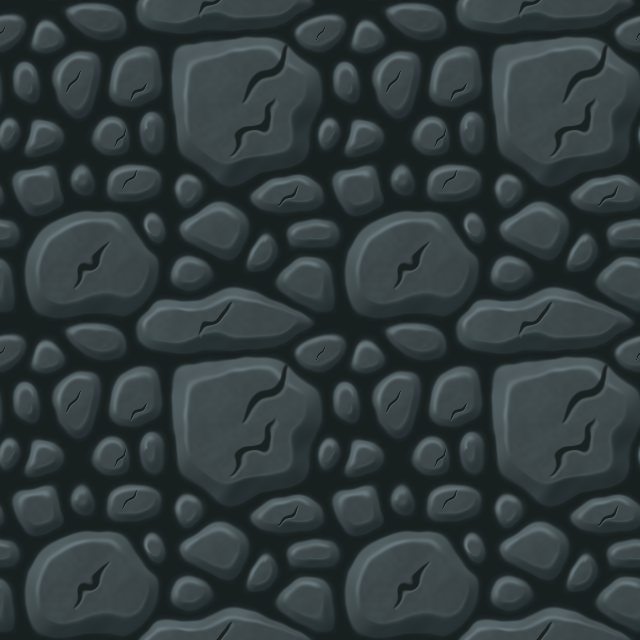
Write a Shadertoy shader that draws this texture.

```glsl
// Painted cobblestone wall: bevelled, cracked slate stones in dark mortar, tiling 2 by 2.

const float REPEATS = 2.0;           // tiles across and down
const int GRID = 6;                  // scattered stones per tile side
const float JITTER = 0.62;           // scatter, in grid cells
const vec2 SIZE_RANGE = vec2(0.035, 0.085);
const float GAP = 0.012;             // half width of the mortar joint
const float ROUNDING = 50.0;         // lower is rounder corners
const float SEED = 17.0;
const vec2 LIGHT = vec2(-0.5, 0.866);

const vec3 MORTAR = vec3(0.09, 0.12, 0.12);
const vec3 SHADOW = vec3(0.15, 0.19, 0.20);
const vec3 BODY = vec3(0.24, 0.28, 0.29);
const vec3 RIM = vec3(0.32, 0.37, 0.38);
const vec3 GLINT = vec3(0.40, 0.46, 0.48);

// Large stones: centre and radii of the boulder, the slab and the dome
const int LARGE = 3;
const vec4 LARGE_STONES[LARGE] = vec4[LARGE](
    vec4(0.755, 0.66, 0.235, 0.215),
    vec4(0.68, 0.0, 0.235, 0.09),
    vec4(0.286, 0.167, 0.195, 0.165));
const int COUNT = LARGE + GRID * GRID;

vec2 hash2(vec2 p) {
    vec3 q = fract(p.xyx * vec3(0.1031, 0.1030, 0.0973));
    q += dot(q, q.yzx + 33.33);
    return fract((q.xx + q.yz) * q.zy);
}

// Value noise that wraps after one tile
float noise(vec2 p, vec2 period) {
    p *= period;
    vec2 i = floor(p), f = fract(p);
    f = f * f * (3.0 - 2.0 * f);
    float a = hash2(mod(i, period)).x;
    float b = hash2(mod(i + vec2(1, 0), period)).x;
    float c = hash2(mod(i + vec2(0, 1), period)).x;
    float d = hash2(mod(i + 1.0, period)).x;
    return mix(mix(a, b, f.x), mix(c, d, f.x), f.y);
}

// Shortest offset on the repeating tile
vec2 wrap(vec2 d) { return d - floor(d + 0.5); }

// Signed elliptical field and its gradient
float field(vec2 d, vec2 r, out vec2 grad) {
    float s = sqrt(r.x * r.y), k = max(length(d / r), 1e-4);
    grad = s * d / (r * r * k);
    return s * (k - 1.0);
}

// Centre and radii of stone i; zero radii if a large stone covers it
vec4 stone(int i) {
    if (i < LARGE) return LARGE_STONES[i];
    int n = i - LARGE;
    vec2 cell = vec2(n % GRID, n / GRID), grad;
    vec2 shift = hash2(cell + SEED), shape = hash2(cell + SEED + 50.0);
    vec2 c = (cell + 0.5 + vec2(0.5 * mod(cell.y, 2.0), 0.0) + JITTER * (shift - 0.5)) / float(GRID);
    float size = mix(SIZE_RANGE.x, SIZE_RANGE.y, shape.x);
    for (int k = 0; k < LARGE; k++)
        size = min(size, field(wrap(c - LARGE_STONES[k].xy), LARGE_STONES[k].zw, grad) + 0.01);
    float aspect = mix(0.85, 1.25, shape.y);
    return vec4(c, step(0.03, size) * size * vec2(aspect, 1.0 / aspect));
}

// Tapered diagonal crack: x is the dark cleft, y its lit lip
vec2 crack(vec2 q, float wobble) {
    vec2 t = vec2(q.x + q.y, q.y - q.x) * 0.707;
    t.y += 0.22 * (wobble - 0.5) + 0.05 * sin(t.x * 9.0);
    float w = 0.055 * (1.0 - t.x * t.x / 0.3);
    float cleft = smoothstep(0.02, -0.02, abs(t.y) - w);
    float lip = smoothstep(0.03, -0.01, abs(t.y + w + 0.03) - 0.015);
    return vec2(cleft, lip * (1.0 - cleft)) * smoothstep(0.0, 0.012, w);
}

void mainImage(out vec4 fragColor, in vec2 fragCoord) {
    vec2 uv = fragCoord / iResolution.xy * REPEATS;
    float soft = max(0.004, REPEATS / iResolution.y);

    // Hand-drawn wobble of all outlines
    float n9 = noise(uv, vec2(9)), n24 = noise(uv, vec2(24));
    vec2 p = uv + 0.022 * (vec2(n9, noise(uv + 0.37, vec2(9))) - 0.5)
                + 0.007 * (vec2(n24, noise(uv + 0.61, vec2(24))) - 0.5);

    // Owning stone
    vec4 stones[COUNT];
    int owner = 0;
    float nearest = 9.0;
    vec2 g, ownGrad;
    for (int i = 0; i < COUNT; i++) {
        stones[i] = stone(i);
        if (stones[i].z <= 0.0) continue;
        float f = field(wrap(p - stones[i].xy), stones[i].zw, g);
        if (f < nearest) { nearest = f; owner = i; ownGrad = g; }
    }

    // Rounded distance to the joint, and the outward normal
    float sum = 1e-9;
    vec2 normal = vec2(0);
    for (int i = 0; i < COUNT; i++) {
        if (i == owner || stones[i].z <= 0.0) continue;
        float f = field(wrap(p - stones[i].xy), stones[i].zw, g);
        float slope = max(length(ownGrad - g), 0.3);
        float w = exp(-ROUNDING * (f - nearest) / slope);
        sum += w;
        normal += w * (ownGrad - g) / slope;
    }
    float h = -log(sum) / ROUNDING - GAP * (0.75 + 0.5 * n9);
    float lit = dot(normal / sum, LIGHT);

    // Brushed stone face
    vec4 own = stones[owner];
    float size = sqrt(own.z * own.w);
    vec2 q = wrap(p - own.xy) / size, id = hash2(vec2(owner, SEED));
    float brush = noise(vec2(uv.x + uv.y, uv.y - uv.x), vec2(7, 22));
    float grain = 0.6 * brush + 0.4 * noise(uv, vec2(64));
    vec3 face = BODY * (0.93 + 0.14 * grain + 0.06 * (id.x - 0.5) + 0.06 * dot(q, LIGHT));

    // Bevel, with a bright stroke along its inner edge
    float width = (0.01 + 0.14 * size) * (0.75 + 0.5 * n9) * (1.0 + 0.5 * max(-lit, 0.0));
    vec3 side = mix(BODY, lit > 0.0 ? RIM : SHADOW, min(abs(lit) * 1.2, 1.0));
    side *= 0.92 + 0.16 * brush;
    vec3 col = mix(side, face, smoothstep(-soft, soft, h - width));
    float stroke = exp(-pow((h - width) / 0.0065, 2.0));
    float glint = smoothstep(0.05, 0.7, lit) * (0.55 + 0.6 * n24) + 0.2 * smoothstep(0.3, 0.9, -lit);
    col = mix(col, GLINT, clamp(stroke * glint, 0.0, 1.0));

    // Cracks in the biggest stones and a few others
    if (size > 0.15 || id.y > 0.78) {
        vec2 c = crack(q - vec2(0.15, -0.3) * step(0.2, size), n24);
        if (size > 0.2) c = max(c, crack(q - vec2(0.35, 0.45), n9));
        col = mix(mix(col, RIM, 0.7 * c.y), MORTAR, 0.95 * c.x);
    }

    // Darkened contact edge and mortar
    col = mix(SHADOW, col, smoothstep(0.0, 0.009, h));
    vec3 joint = mix(MORTAR, SHADOW, 0.55 * grain * smoothstep(-0.016, 0.0, h));
    fragColor = vec4(mix(joint, col, smoothstep(-soft, soft, h)), 1.0);
}
```
